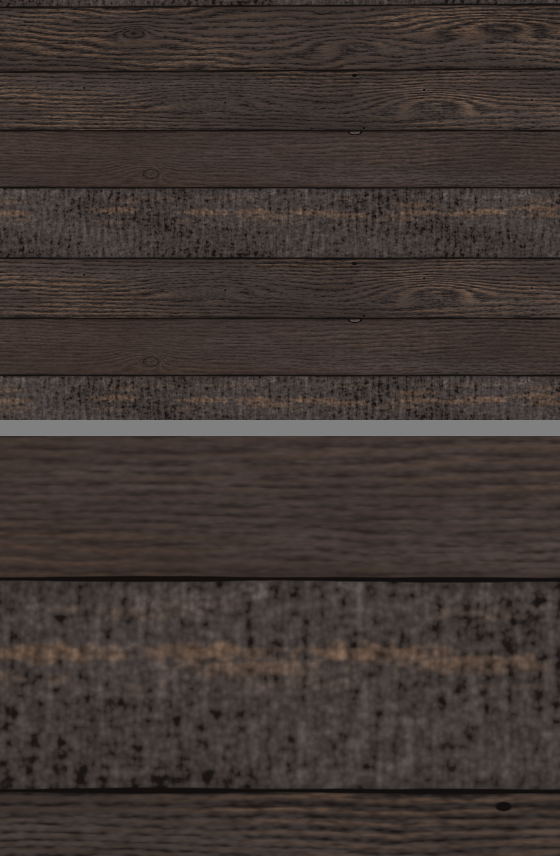
Top: the whole. Bottom: its middle third, enlarged.
Reproduce this texture procedurally as a WebGL 1 fragment shader.

```glsl
precision highp float;
uniform vec2 u_resolution;

// Board layout, in canvas heights measured from the top
const float TOP_SEAM = 0.014, FIRST_SEAM = 0.168;
const float GRAINED_H = 0.143, SMOOTH_H = 0.136, ROUGH_H = 0.168;
const float PERIOD = GRAINED_H + SMOOTH_H + ROUGH_H;
const float SEAM_HALF = 0.0017, TOP_TILT = 0.006;

const vec3 BASE = vec3(0.25, 0.22, 0.21);
const vec3 DARK = vec3(0.17, 0.145, 0.135);
const vec3 BROWN = vec3(0.30, 0.24, 0.205);
const vec3 GREY = vec3(0.33, 0.30, 0.29);
const vec3 HIGHLIGHT = vec3(0.46, 0.355, 0.28);
const vec3 RUSSET = vec3(0.27, 0.205, 0.18);
const vec3 GAP = vec3(0.07, 0.055, 0.05);

vec2 hash2(vec2 p) {
  return fract(sin(vec2(dot(p, vec2(127.1, 311.7)), dot(p, vec2(269.5, 183.3)))) * 43758.5);
}

// Cellular noise: distance to the nearest scattered point
float cells(vec2 p) {
  vec2 cell = floor(p), local = fract(p);
  float nearest = 2.0;
  for (int j = -1; j <= 1; j++)
    for (int i = -1; i <= 1; i++) {
      vec2 o = vec2(float(i), float(j));
      vec2 d = o + hash2(cell + o) - local;
      nearest = min(nearest, dot(d, d));
    }
  return sqrt(nearest);
}

// Two crossed cell layers: irregular grit, about -0.7 to 0.7
float grit(vec2 p) {
  return cells(p) - cells(p.xy * vec2(1.7, 1.3) + 17.0);
}

// Layered sines, about -1 to 1
float waves(vec2 p) {
  float sum = 0.0, amp = 0.5;
  for (int i = 0; i < 4; i++) {
    sum += amp * sin(p.x + 1.3 * sin(p.y));
    p = mat2(1.5, 1.1, -1.1, 1.5) * p + 2.3;
    amp *= 0.55;
  }
  return sum;
}

float bump(vec2 p, vec2 center, vec2 radius) {
  vec2 d = (p - center) / radius;
  return exp(-dot(d, d));
}

// Planed wood: growth rings bent by sines and swell, broken up by fibres
vec3 planed(vec2 p, float rings, float warp, float swell, float contrast) {
  float fibre = grit(vec2(p.x * 16.0, p.y * 170.0) + rings);
  float fleck = grit(vec2(p.x * 60.0, p.y * 210.0) - rings);
  float field = p.y * rings + warp * waves(vec2(p.x * 4.0, p.y * 18.0) + rings) + swell;
  field += 0.22 * fibre + 0.12 * waves(vec2(p.x * 38.0, p.y * 60.0));
  float ring = 0.5 + 0.5 * sin(6.2832 * field);
  float warmth = smoothstep(-0.3, 0.7, waves(vec2(p.x * 6.0, p.y * 32.0) + rings * 2.0));
  float wash = smoothstep(0.0, 0.8, waves(vec2(p.x * 3.0, p.y * 40.0) - rings));
  float wear = clamp(0.65 + 0.9 * fleck + 0.5 * fibre, 0.0, 1.0);
  vec3 color = mix(DARK, BASE, clamp(0.55 + 0.7 * fibre + 0.5 * fleck, 0.0, 1.3));
  color = mix(color, BROWN, ring * (0.2 + 0.4 * contrast));
  color = mix(color, HIGHLIGHT, ring * ring * warmth * contrast * wear);
  color = mix(color, GAP, pow(1.0 - ring, 3.0) * 0.6 * contrast * (1.3 - wear));
  color = mix(color, GREY, wash * 0.3 * wear);
  return color * (1.0 + 0.13 * waves(vec2(p.x * 5.0 + rings, p.y * 22.0)));
}

// Sawn wood: upright saw ribs, grit and torn brown streaks
vec3 sawn(vec2 p) {
  float v = p.y / ROUGH_H;
  float cloud = waves(vec2(p.x * 11.0, p.y * 32.0));
  float rib = sin(p.x * 330.0 + 3.0 * waves(p * vec2(22.0, 28.0)));
  float scratch = grit(p * vec2(95.0, 24.0));
  float fine = grit(p * vec2(110.0, 130.0));
  float chips = grit(p * vec2(45.0, 90.0) + 5.0);
  float tone = 0.48 + 0.1 * rib + 0.35 * scratch + 0.4 * fine + 0.35 * chips + 0.2 * cloud;
  vec3 color = mix(DARK, GREY, clamp(tone, 0.0, 1.15));
  color = mix(color, GAP, smoothstep(0.3, -0.1, tone) * 0.7);
  float torn = bump(vec2(0.0, v), vec2(0.0, 0.32), vec2(1.0, 0.16));
  torn *= smoothstep(0.5, 0.15, cells(vec2(p.x * 6.0, p.y * 48.0) + 4.0) - 0.25 * chips);
  color = mix(color, HIGHLIGHT * (0.6 + 0.6 * tone), torn * 0.65);
  float frayed = smoothstep(0.25, 0.0, v) * smoothstep(0.4, 0.1, cells(p * vec2(24.0, 20.0)));
  return color + 0.12 * frayed * clamp(tone, 0.0, 1.0);
}

void main() {
  vec2 p = gl_FragCoord.xy / u_resolution.y;
  float pixel = 1.0 / u_resolution.y, down = 1.0 - p.y;
  down += TOP_TILT * (p.x - 0.67) * (1.0 - smoothstep(0.168, 0.3, down));
  down += 0.0006 * waves(vec2(p.x * 12.0, 1.0));
  // Pick the board and its local height
  vec3 color;
  float height = ROUGH_H;
  p.y = down < TOP_SEAM ? PERIOD + down - TOP_SEAM : mod(down - FIRST_SEAM, PERIOD);
  if (down >= TOP_SEAM && down < FIRST_SEAM) {
    height = FIRST_SEAM - TOP_SEAM;
    p.y = down - TOP_SEAM;
    float knot = bump(p, vec2(0.32, 0.06), vec2(0.035, 0.014));
    float swell = 3.0 * knot + 2.5 * bump(p, vec2(0.84, 0.09), vec2(0.12, 0.03))
      + 2.5 * bump(p, vec2(1.18, 0.05), vec2(0.14, 0.025));
    color = planed(p, 66.0, 1.8, swell, 0.85) * (1.0 - 0.25 * knot);
  } else if (p.y < GRAINED_H) {
    height = GRAINED_H;
    float swell = 4.0 * bump(p, vec2(1.02, 0.072), vec2(0.13, 0.028))
      + 3.0 * bump(p, vec2(0.49, 0.065), vec2(0.18, 0.03));
    color = planed(p, 95.0, 1.0, swell, 0.7);
    float hole = smoothstep(0.3, 0.6, bump(p, vec2(0.844, 0.012), vec2(0.007, 0.004)));
    color = mix(color, GAP, max(hole, smoothstep(0.018, 0.008, cells(p * 6.0))));
  } else if (p.y < GRAINED_H + SMOOTH_H) {
    height = SMOOTH_H;
    p.y -= GRAINED_H;
    float knot = bump(p, vec2(0.36, 0.103), vec2(0.02, 0.012));
    float halo = bump(p, vec2(0.33, 0.09), vec2(0.06, 0.035));
    color = planed(p, 110.0, 1.2, 4.0 * knot + 3.0 * halo, 0.32);
    color = mix(color, RUSSET, 0.22 + 0.2 * waves(p * vec2(4.0, 25.0)));
    color = mix(color, GAP, 0.5 * bump(vec2(knot), vec2(0.45), vec2(0.13)));
    float chip = bump(p, vec2(0.845, 0.003), vec2(0.016, 0.007));
    color = mix(color, GAP, smoothstep(0.25, 0.4, chip));
    color = mix(color, GREY, smoothstep(0.45, 0.6, chip));
  } else {
    p.y -= GRAINED_H + SMOOTH_H;
    color = sawn(p);
  }
  // Seams with a soft shadow
  float edge = min(p.y, height - p.y);
  float halfWidth = SEAM_HALF + 0.0007 * waves(vec2(p.x * 25.0, 3.0));
  color *= 1.0 - 0.25 * exp(-edge / 0.004);
  gl_FragColor = vec4(mix(GAP, color, smoothstep(halfWidth - pixel, halfWidth + pixel, edge)), 1.0);
}
```
